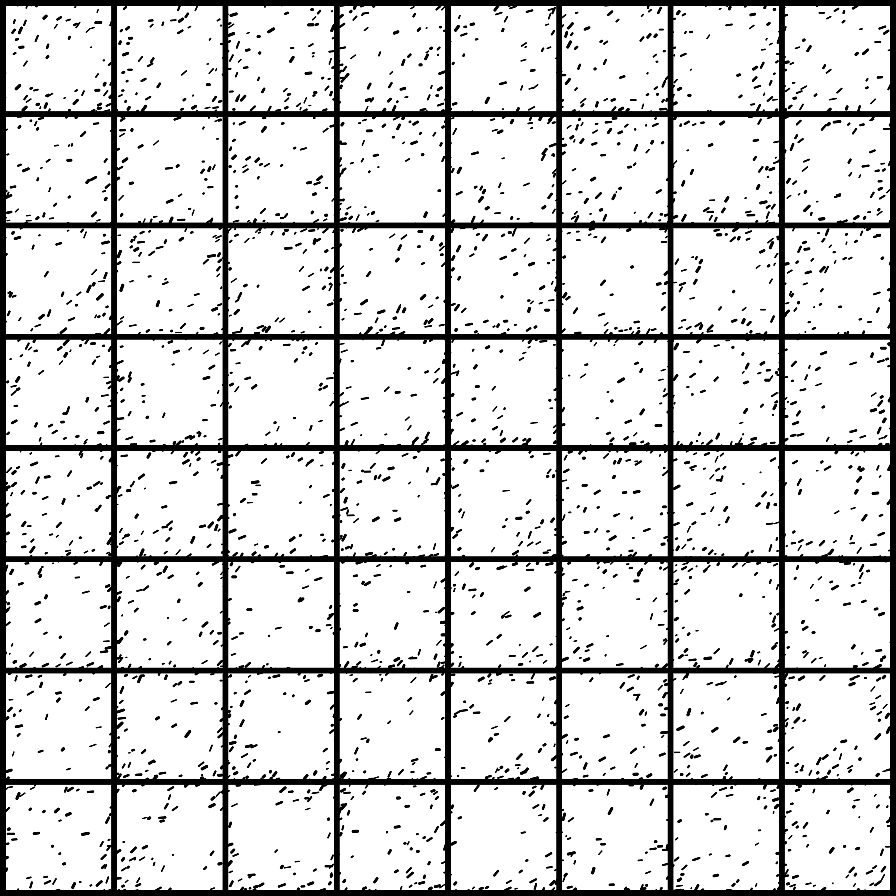
A Shadertoy shader for this pattern:

```glsl
// Black square grid on white, with slanted ink flecks gathered along the lines.

const float TILES = 8.0;            // tiles across and down
const float LINE_WIDTH = 0.0065;    // in canvas units
const float PITCH = (1.0 - LINE_WIDTH) / TILES;
const vec3 PAPER = vec3(1.0);
const vec3 INK = vec3(0.0);

const float FLECK_CELLS = 128.0;    // scatter cells across the canvas
const float FLECK_BASE = 0.055;     // chance of a fleck in mid tile
const float FLECK_EDGE = 0.46;      // extra chance beside a line
const float EDGE_FALLOFF = 0.012;   // reach of the wear from a line
const float BOTTOM_BIAS = 1.4;      // extra wear above horizontal lines
const float CLUSTER_FREQ = 38.0;
const float FLECK_ANGLE = 0.65;
const float ANGLE_SPREAD = 1.3;
const vec2 FLECK_LENGTH = vec2(0.0002, 0.0036);  // half length, min and max
const vec2 FLECK_RADIUS = vec2(0.0008, 0.0018);  // min and max
const float SOFTNESS = 0.35;        // half width of edge ramp, in pixels

float hash(vec2 p) {
    return fract(sin(dot(p, vec2(127.1, 311.7))) * 43758.5453);
}

float valueNoise(vec2 p) {
    vec2 i = floor(p), f = fract(p);
    f = f * f * (3.0 - 2.0 * f);
    float low = mix(hash(i), hash(i + vec2(1, 0)), f.x);
    float high = mix(hash(i + vec2(0, 1)), hash(i + vec2(1, 1)), f.x);
    return mix(low, high, f.y);
}

// Position within a tile, measured from the centre of its lower left lines
vec2 tilePosition(vec2 p) {
    return mod(p - 0.5 * LINE_WIDTH, PITCH);
}

float gridDistance(vec2 p) {
    vec2 t = tilePosition(p);
    vec2 toLine = min(t, PITCH - t);
    return min(toLine.x, toLine.y) - 0.5 * LINE_WIDTH;
}

float capsuleDistance(vec2 p, vec2 axis, float halfLength, float radius) {
    float along = clamp(dot(p, axis), -halfLength, halfLength);
    return length(p - axis * along) - radius;
}

// Chance of wear: high by the lines, highest above the lower one, clustered
float fleckChance(vec2 p) {
    float edge = exp(-max(gridDistance(p), 0.0) / EDGE_FALLOFF);
    float bottom = exp(-tilePosition(p).y / EDGE_FALLOFF);
    float cluster = 0.35 + 1.3 * valueNoise(p * CLUSTER_FREQ);
    return cluster * (FLECK_BASE + FLECK_EDGE * edge * mix(0.85, BOTTOM_BIAS, bottom));
}

float fleckDistance(vec2 p) {
    float nearest = 1.0;
    vec2 home = floor(p * FLECK_CELLS);
    for (int y = -1; y <= 1; y++) {
        for (int x = -1; x <= 1; x++) {
            vec2 cell = home + vec2(x, y);
            vec2 jitter = vec2(hash(cell + 17.3), hash(cell + 41.9));
            vec2 centre = (cell + jitter) / FLECK_CELLS;
            if (hash(cell + 5.7) > fleckChance(centre)) continue;

            float angle = FLECK_ANGLE + ANGLE_SPREAD * (hash(cell + 63.1) - 0.5);
            float halfLength = mix(FLECK_LENGTH.x, FLECK_LENGTH.y, hash(cell + 88.2));
            float radius = mix(FLECK_RADIUS.x, FLECK_RADIUS.y, hash(cell + 29.4));
            vec2 axis = vec2(cos(angle), sin(angle));
            nearest = min(nearest, capsuleDistance(p - centre, axis, halfLength, radius));
        }
    }
    return nearest;
}

void mainImage(out vec4 fragColor, in vec2 fragCoord) {
    float scale = min(iResolution.x, iResolution.y);
    vec2 p = (fragCoord - 0.5 * iResolution.xy) / scale + 0.5;
    float ramp = SOFTNESS / scale;

    float inkDistance = min(gridDistance(p), fleckDistance(p));
    float paper = smoothstep(-ramp, ramp, inkDistance);
    fragColor = vec4(mix(INK, PAPER, paper), 1.0);
}
```
